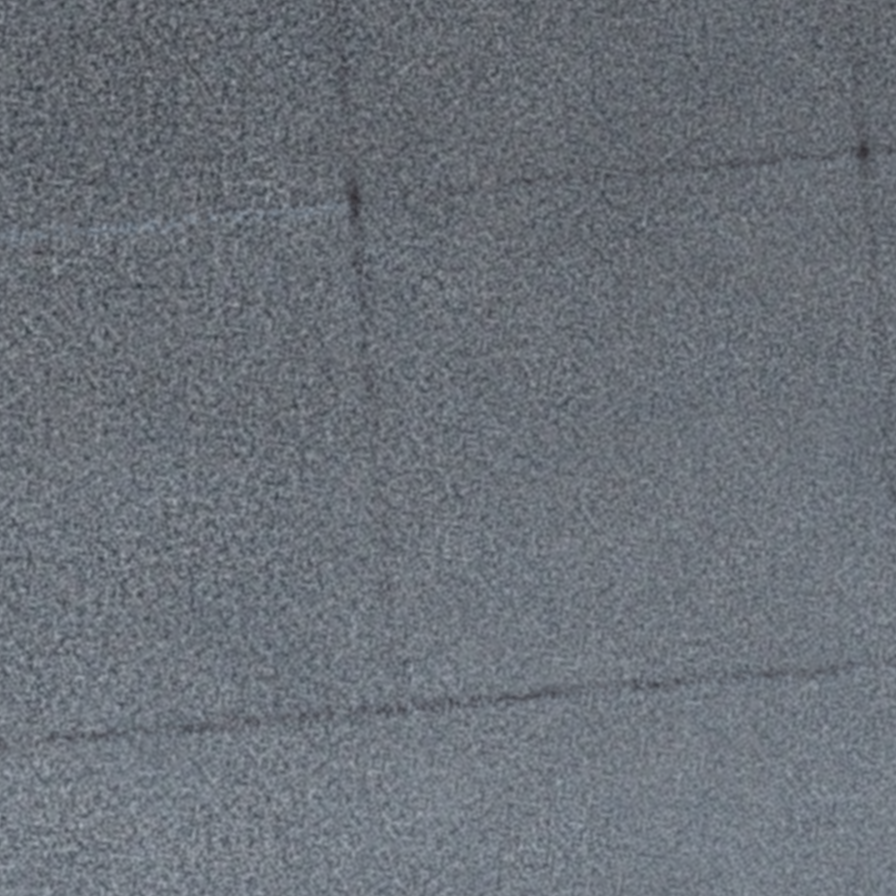
A three.js fragment shader for this texture:

```glsl
// Grey-blue paving: large square slabs on a slightly turned grid with thin worn
// seams. Gradient noise gives the speckled grain; smooth noise along each seam
// breaks it up, and soft dark stains sit where seams cross.

varying vec2 vUv;

const vec3 SLAB_TOP = vec3(0.388, 0.407, 0.433);
const vec3 SLAB_BOTTOM = vec3(0.457, 0.486, 0.520);
const vec3 SEAM_DARK = vec3(0.27, 0.27, 0.30);
const vec3 SEAM_PALE = vec3(0.49, 0.54, 0.59);
const vec3 STAIN_DARK = vec3(0.20, 0.19, 0.21);

const vec2 GRID_ORIGIN = vec2(0.395, 0.779);  // a crossing of two seams
const float GRID_PITCH = 0.571;               // slab side
const float GRID_ANGLE = 0.090;               // turn in radians
const float SEAM_WIDTH = 0.0062;
const float SEAM_WOBBLE = 0.004;
const float SEAM_GRIT = 0.007;
const float GRAIN_COARSE = 105.0;             // grain cells across the canvas
const float GRAIN_FINE = 185.0;
const float GRAIN_CONTRAST = 0.195;
const float TINT_CONTRAST = 0.020;

vec2 hash22(vec2 p) {
  vec3 q = fract(p.xyx * vec3(0.1031, 0.1030, 0.0973));
  q += dot(q, q.yzx + 33.33);
  return fract((q.xx + q.yz) * q.zy);
}

float cornerSlope(vec2 cell, vec2 corner, vec2 f) {
  return dot(hash22(cell + corner + 57.0) * 2.0 - 1.0, f - corner);
}

// Gradient noise, roughly -0.7 to 0.7
float noise(vec2 p) {
  vec2 i = floor(p);
  vec2 f = p - i;
  vec2 u = f * f * f * (f * (f * 6.0 - 15.0) + 10.0);
  float low = mix(cornerSlope(i, vec2(0.0), f), cornerSlope(i, vec2(1.0, 0.0), f), u.x);
  float high = mix(cornerSlope(i, vec2(0.0, 1.0), f), cornerSlope(i, vec2(1.0), f), u.x);
  return mix(low, high, u.y);
}

float softLine(float d, float width) {
  return exp(-d * d / (width * width));
}

// Broken wear along a seam, 0 to 1
float wear(vec2 p) {
  return clamp(0.6 + 0.8 * noise(p * 16.0) + 1.2 * noise(p * 80.0), 0.0, 1.0);
}

vec3 slabColour(vec2 uv) {
  float height = uv.y - 0.1 * uv.x + 0.05;
  vec3 colour = mix(SLAB_BOTTOM, SLAB_TOP, smoothstep(0.0, 0.95, height));
  colour += 0.024 * noise(uv * 5.0) + 0.024 * noise(uv * 14.0 + 9.0);
  colour += 0.026 * noise(uv * 32.0 + 17.0);

  // Slight warm, cool and green drifts
  float warm = 0.7 * noise(uv * 34.0 + 3.0) + 0.5 * noise(uv * 8.0 + 21.0);
  float green = noise(uv * 45.0 + 71.0);
  colour += TINT_CONTRAST * (warm * vec3(0.8, -0.1, -0.8) + green * vec3(-0.4, 0.5, -0.3));
  return colour;
}

// Speckle, coarser towards the left and stronger towards the top
float grain(vec2 uv) {
  vec2 turned = vec2(0.8 * uv.x + 0.6 * uv.y, 0.8 * uv.y - 0.6 * uv.x) + 2.0;
  float coarse = noise(uv * GRAIN_COARSE);
  float fine = noise(turned * GRAIN_FINE);
  float leftness = 1.0 - smoothstep(0.1, 0.9, uv.x);
  float contrast = GRAIN_CONTRAST * (0.8 + 0.2 * leftness + 0.12 * uv.y + 0.3 * noise(uv * 9.0));
  return contrast * (mix(0.6, 0.85, leftness) * coarse + 0.95 * fine);
}

void main() {
  vec2 uv = vUv;
  vec3 colour = slabColour(uv);

  // Grid coordinates with whole numbers on the seams
  vec2 along = vec2(cos(GRID_ANGLE), sin(GRID_ANGLE));
  vec2 offset = uv - GRID_ORIGIN;
  vec2 grid = vec2(dot(offset, along), dot(offset, vec2(-along.y, along.x))) / GRID_PITCH;
  vec2 line = floor(grid + 0.5);
  vec2 slab = floor(grid);
  vec2 gap = (grid - line) * GRID_PITCH;
  vec2 seamGap = gap + SEAM_WOBBLE * vec2(noise(uv * 22.0), noise(uv * 22.0 + 31.0));
  seamGap += SEAM_GRIT * vec2(noise(uv * 110.0 + 5.0), noise(uv * 110.0 + 47.0));

  // Upright seams fade and soften towards the bottom and the right
  float fade = smoothstep(0.1, 1.05, uv.y) * mix(1.0, 0.45, step(0.5, line.x));
  float upright = softLine(seamGap.x, SEAM_WIDTH * mix(1.7, 0.8, uv.y));
  upright *= (0.12 + 0.6 * fade) * wear(uv + 2.0) * smoothstep(0.13, 0.2, uv.y);

  // Level seams: one stretch is bleached, the others are dark
  float bleached = step(-0.5, line.y) * (1.0 - step(-0.5, slab.x));
  float level = softLine(seamGap.y, SEAM_WIDTH * mix(1.2, 0.9, uv.y));
  float levelDark = level * wear(uv + 5.0) * mix(0.62, 0.3, bleached);
  float ridge = softLine(seamGap.y + 0.008, SEAM_WIDTH * 1.4) * wear(uv + 8.0);
  float pale = ridge * mix(0.3 * smoothstep(0.3, 0.9, uv.x), 0.7, bleached);

  // Stains on the crossings: a tight spot and a streak down the upright seam
  vec2 spotGap = gap * vec2(160.0, 130.0);
  vec2 streakGap = gap * vec2(130.0, 42.0);
  float stain = 0.65 * exp(-dot(spotGap, spotGap)) + 0.4 * exp(-dot(streakGap, streakGap));
  stain *= mix(0.3, 1.0, smoothstep(0.2, 0.75, uv.y));

  colour = mix(colour, SEAM_PALE, pale);
  colour = mix(colour, SEAM_DARK, max(upright, levelDark));
  colour = mix(colour, STAIN_DARK, clamp(stain, 0.0, 0.9));
  colour += grain(uv) * (1.0 - 0.4 * stain);

  gl_FragColor = vec4(clamp(colour, 0.0, 1.0), 1.0);
}
```
